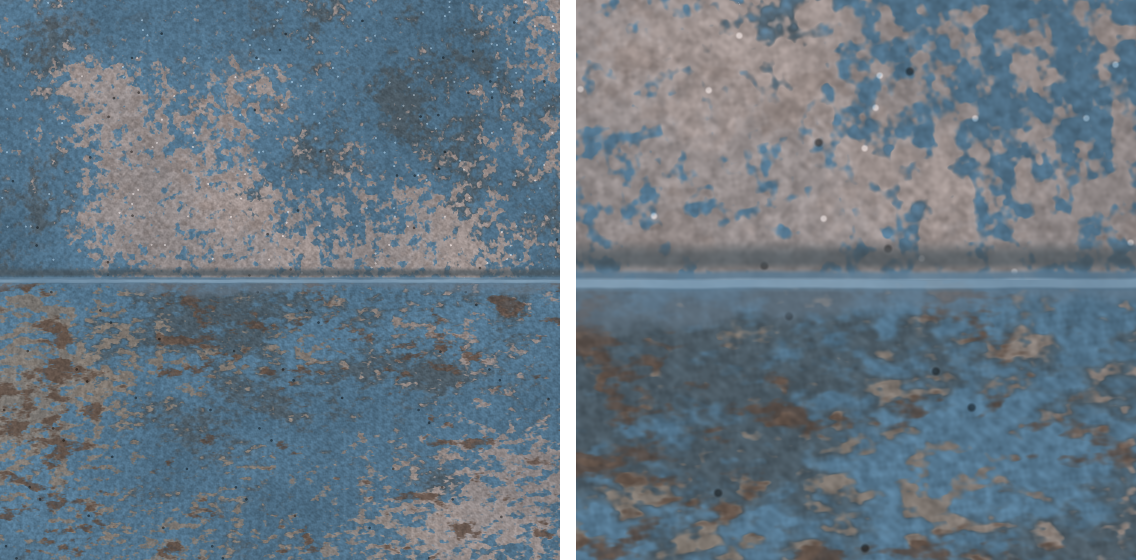
Left, the full canvas; right, a detail of the centre.
Give the GLSL for this texture, as a Shadertoy shader.

```glsl
// Two weathered blue metal panels, one above the other, joined by a level seam.
// Broad soft blobs place the worn and sooty areas; layered value noise breaks
// them into patches and fine speckle, then rust, pits and the seam go on top.

#define BLUE      vec3(0.325, 0.455, 0.550)
#define PALE_BLUE vec3(0.470, 0.550, 0.625)
#define BARE      vec3(0.635, 0.575, 0.555)
#define TAN       vec3(0.535, 0.490, 0.450)
#define SOOT      vec3(0.285, 0.325, 0.350)
#define RUST      vec3(0.350, 0.280, 0.240)
#define SEAM_Y    0.5
#define GRAIN     85.0
#define PATCHES   5.0
#define SPECKLE   1.35

float hash(vec2 p) {
    return fract(sin(dot(p, vec2(127.1, 311.7))) * 43758.5453);
}

float noise(vec2 p) {
    vec2 i = floor(p), f = fract(p);
    f = f * f * (3.0 - 2.0 * f);
    return mix(mix(hash(i), hash(i + vec2(1, 0)), f.x),
               mix(hash(i + vec2(0, 1)), hash(i + vec2(1, 1)), f.x), f.y);
}

// Layered noise, centred on zero
float fbm(vec2 p, int octaves) {
    float sum = 0.0, amp = 0.5;
    for (int i = 0; i < octaves; i++) {
        sum += amp * (noise(p) - 0.5);
        p = mat2(1.6, 1.2, -1.2, 1.6) * p + 17.3;
        amp *= 0.6;
    }
    return sum;
}

// Soft elliptical weight, 1 at its centre
float blob(vec2 p, vec2 centre, vec2 radius) {
    vec2 d = (p - centre) / radius;
    return exp(-dot(d, d));
}

float upperWear(vec2 p) {
    return -0.24
        + 0.42 * blob(p, vec2(0.24, 0.68), vec2(0.10, 0.16))
        + 0.42 * blob(p, vec2(0.50, 0.57), vec2(0.27, 0.12))
        + 0.26 * blob(p, vec2(0.15, 0.83), vec2(0.10, 0.07))
        + 0.24 * blob(p, vec2(0.88, 0.54), vec2(0.22, 0.08))
        + 0.23 * blob(p, vec2(0.93, 0.84), vec2(0.26, 0.26))
        - 0.20 * blob(p, vec2(0.11, 0.57), vec2(0.09, 0.15))
        - 0.16 * blob(p, vec2(0.04, 0.92), vec2(0.12, 0.10));
}

float lowerWear(vec2 p) {
    return -0.29
        + 0.46 * blob(p, vec2(0.95, 0.11), vec2(0.25, 0.16))
        + 0.36 * blob(p, vec2(0.10, 0.31), vec2(0.21, 0.16))
        + 0.30 * blob(p, vec2(0.48, 0.04), vec2(0.42, 0.10))
        - 0.18 * blob(p, vec2(0.05, 0.08), vec2(0.10, 0.08));
}

float sootiness(vec2 p, bool upper) {
    if (upper) return -0.18 + 0.21 * blob(p, vec2(0.78, 0.80), vec2(0.32, 0.24))
                            + 0.18 * blob(p, vec2(0.02, 0.88), vec2(0.10, 0.06));
    return -0.16 + 0.30 * blob(p, vec2(0.52, 0.41), vec2(0.42, 0.09))
                 + 0.10 * blob(p, vec2(0.18, 0.26), vec2(0.24, 0.22));
}

// Sparse round specks, one chance per cell
float specks(vec2 p, float cells, float chance) {
    vec2 cell = floor(p * cells);
    vec2 centre = 0.3 + 0.4 * vec2(hash(cell + 3.1), hash(cell + 8.7));
    float dotShape = 1.0 - smoothstep(0.12, 0.32, length(fract(p * cells) - centre));
    return dotShape * step(1.0 - chance, hash(cell));
}

void mainImage(out vec4 fragColor, in vec2 fragCoord) {
    vec2 p = fragCoord / iResolution.xy;
    bool upper = p.y > SEAM_Y;
    vec2 q = p + (upper ? vec2(0.0) : vec2(3.7, 5.2));
    vec2 stretch = upper ? vec2(1.0) : vec2(0.75, 1.25);

    float broad = fbm(q * PATCHES * stretch, 6);
    float mottled = fbm(q * 11.0 * stretch + 31.0, 5);
    float grain = fbm(q * GRAIN * stretch, 3);
    float fine = fbm(q * 190.0 + 9.0, 2);

    // Paint with pale scuffs
    vec3 color = mix(BLUE, PALE_BLUE, 0.45 * smoothstep(0.0, 0.35, mottled + 0.5 * grain));
    color *= 1.0 + 0.30 * broad;

    // Soot, broken up by grain
    float soot = sootiness(p, upper) + 0.9 * mottled + 0.75 * grain;
    color = mix(color, SOOT, 0.78 * smoothstep(-0.14, 0.16, soot));

    // Bare areas where the paint has worn away
    float wear = (upper ? upperWear(p) : lowerWear(p)) + 0.9 * broad + SPECKLE * grain;
    vec3 bare = upper ? BARE : mix(TAN, BARE, smoothstep(0.4, 0.9, p.x));
    color = mix(color, bare * (1.0 + 0.25 * mottled), 0.85 * smoothstep(-0.10, 0.14, wear));

    // Rust streaks along the lower panel
    float streak = fbm(q * vec2(15.0, 32.0), 5) + 0.35 * grain;
    float rust = smoothstep(0.13, 0.27, streak + 0.35 * broad);
    color = mix(color, RUST, rust * (upper ? 0.12 : 0.75));

    // Surface grain, pale chips and dark pits
    color *= 1.0 + 0.42 * fine;
    color += 0.22 * specks(q, 120.0, upper ? 0.012 + 0.04 * p.x * p.y : 0.008);
    color *= 1.0 - 0.45 * specks(q + 0.37, 95.0, 0.015);

    // Seam: shadowed groove, lit ridge and a scuffed lower lip
    float y = p.y - SEAM_Y + 0.0015 * fbm(vec2(p.x * 30.0, 2.0), 3);
    float groove = smoothstep(0.003, 0.011, y) * (1.0 - smoothstep(0.014, 0.025, y));
    float ridge = smoothstep(-0.008, -0.004, y) * (1.0 - smoothstep(0.003, 0.007, y));
    float lip = smoothstep(-0.026, -0.012, y + 0.05 * mottled) * (1.0 - smoothstep(-0.007, -0.003, y));
    float shine = 1.0 - smoothstep(0.0015, 0.004, abs(y + 0.002));
    color = mix(color, SOOT * (1.0 + 0.5 * grain), 0.72 * groove);
    color = mix(color, PALE_BLUE * 0.88, 0.55 * lip);
    color = mix(color, mix(BLUE, PALE_BLUE, 0.35) + 0.13 * shine + 0.2 * mottled, 0.9 * ridge);

    fragColor = vec4(clamp(color, 0.0, 1.0), 1.0);
}
```
